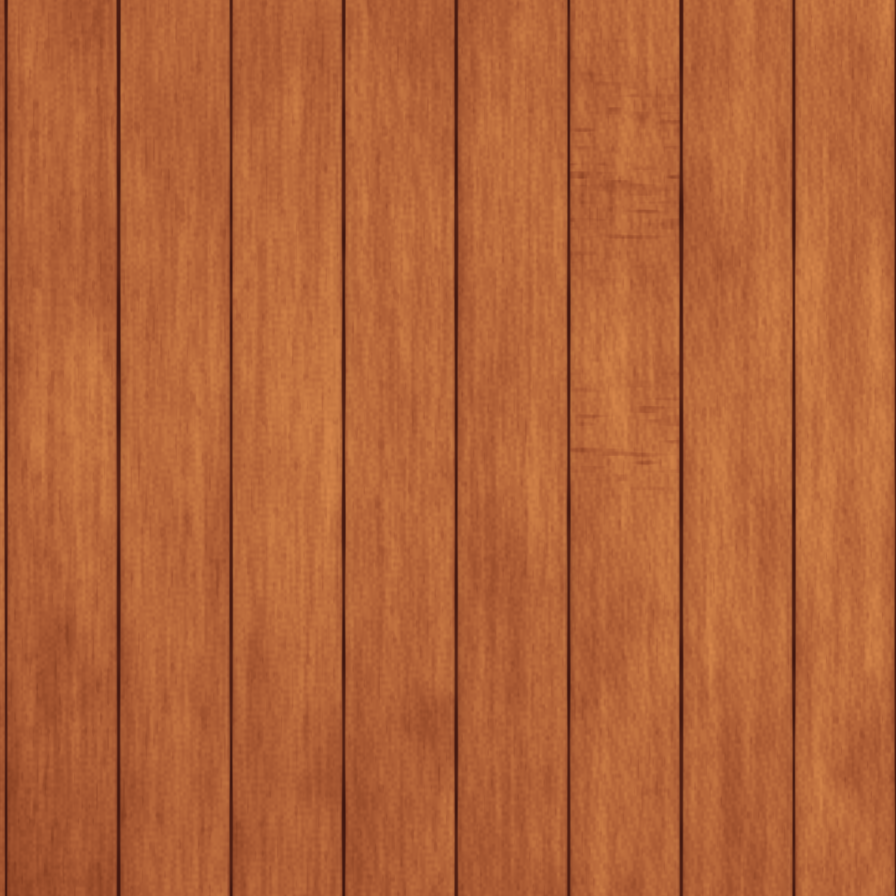
Write a Shadertoy shader that draws this texture.

```glsl
float hash(vec2 p) {
    return fract(sin(dot(p, vec2(127.1, 311.7))) * 43758.5453);
}

float noise(vec2 p) {
    vec2 i = floor(p), f = fract(p);
    f = f * f * (3.0 - 2.0 * f);
    return mix(mix(hash(i), hash(i + vec2(1, 0)), f.x),
               mix(hash(i + vec2(0, 1)), hash(i + vec2(1, 1)), f.x), f.y);
}

float fbm(vec2 p) {
    float sum = 0.0, amp = 0.53;
    for (int i = 0; i < 4; i++) {
        sum += amp * noise(p);
        p = p * 2.03 + 13.7;
        amp *= 0.5;
    }
    return sum;
}

// Lightness of the stained wood: 0 is dark brown, 1 is golden
float woodTone(vec2 uv, float plank) {
    vec2 p = uv + vec2(plank * 3.17, plank * 7.31);
    float tone = 0.74 + 0.14 * (hash(vec2(plank, 4.0)) - 0.5);

    // Broad light from left to right, a brighter middle band, a darker foot
    tone += 0.34 * (uv.x - 0.5) + 0.12 * exp(-pow((uv.y - 0.52) * 5.0, 2.0));
    tone -= 0.2 * smoothstep(0.4, 0.05, uv.y) * (1.0 - 0.6 * uv.x);

    // Cloudy stain and long streaks
    tone += 0.55 * (fbm(p * vec2(13.0, 7.0)) - 0.5);
    tone += 0.55 * (fbm(p * vec2(48.0, 3.5)) - 0.5);
    tone -= 0.3 * smoothstep(0.5, 0.8, fbm(p * vec2(16.0, 9.0) + 31.0)) * smoothstep(0.6, 0.1, uv.y);

    // Fine grain, pores and speckle
    tone += 0.28 * (noise(p * vec2(170.0, 6.0)) - 0.5);
    tone += 0.28 * (noise(p * vec2(310.0, 30.0)) - 0.5);
    tone += 0.26 * (noise(p * vec2(290.0, 250.0)) - 0.5);
    tone -= 0.2 * smoothstep(0.72, 0.95, noise(p * vec2(240.0, 60.0)));

    // Cross scratches on one weathered plank
    float worn = exp(-pow((uv.y - 0.81) * 9.0, 2.0)) + exp(-pow((uv.y - 0.51) * 18.0, 2.0));
    float scratch = smoothstep(0.4, 0.9, noise(p * vec2(28.0, 210.0))) * noise(p * vec2(90.0, 60.0));
    return tone - 0.65 * scratch * worn * step(abs(plank - 5.0), 0.5);
}

void mainImage(out vec4 fragColor, in vec2 fragCoord) {
    vec2 uv = fragCoord / iResolution.xy;
    float pixel = 1.0 / iResolution.x;

    // Eight planks across, with a last joint on the right border
    float across = (uv.x - 0.0068) / 0.1256;
    float plank = floor(across);
    float joint = floor(across + 0.5);
    float offset = (across - joint) * 0.1256;
    float gap = min(abs(offset), abs(1.0005 - uv.x));

    // Stain ramp, reddest in its middle
    float tone = clamp(woodTone(uv, plank), -0.6, 1.3);
    vec3 color = mix(vec3(0.58, 0.285, 0.155), vec3(0.78, 0.47, 0.26), tone);
    color.g -= 0.05 * max(tone * (1.0 - tone), 0.0);

    // Reddish wear along the edges and a faint lit bevel
    float wear = fbm(vec2(joint * 5.3 + uv.x * 20.0, uv.y * 9.0));
    color = mix(color, vec3(0.42, 0.18, 0.10), exp(-gap * 260.0) * wear * 0.9);
    color += vec3(0.06, 0.05, 0.04) * exp(-pow((offset + 0.005) * 700.0, 2.0)) * wear;

    // Dark joints of uneven width
    float halfWidth = 0.0009 + 0.0009 * hash(vec2(joint, 9.0))
                    + 0.0007 * (noise(vec2(joint * 7.0, uv.y * 12.0)) - 0.5);
    float soft = max(pixel, 0.0019);
    float dark = 1.0 - smoothstep(halfWidth - soft * 0.4, halfWidth + soft, gap);
    vec3 jointColor = mix(vec3(0.24, 0.08, 0.055), vec3(0.33, 0.13, 0.08), noise(vec2(joint * 3.0, uv.y * 30.0)));
    color = mix(color, jointColor, dark);

    fragColor = vec4(color, 1.0);
}
```
